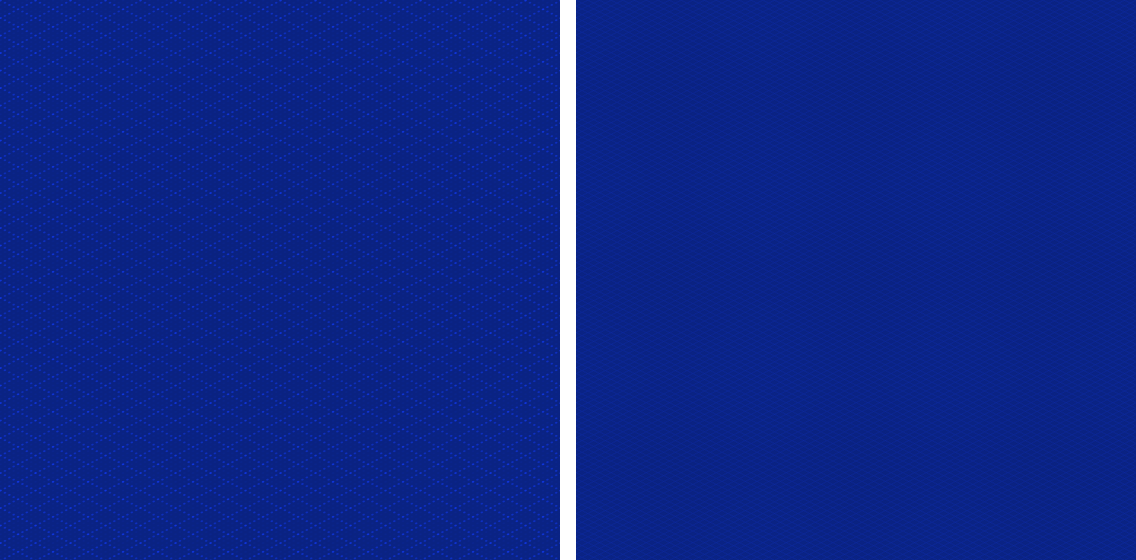
Left: one tile. Right: repeated 3 by 3.
Give the GLSL for this texture, as a Shadertoy shader.

```glsl
// Deep blue woven cloth with a small diamond lattice of brighter dotted stitches.

const vec2  REPEATS    = vec2(16.0, 32.0);       // diamonds across and down
const float STITCHES   = 4.0;                    // stitches along one diamond side
const vec2  PHASE      = vec2(0.001, -0.001);    // lattice origin on the canvas
const vec2  DOT_RADIUS = vec2(0.0021, 0.0016);   // stitch half size
const float DOT_SLANT  = 0.12;                   // upward lean of each stitch
const float FILL_LEVEL = 0.13;                   // strength of stitches inside diamonds
const float LINE_LEVEL = 0.86;                   // strength of stitches on the lines
const float NODE_LEVEL = 1.25;                   // strength of stitches at crossings
const float WEAR       = 0.20;                   // variation between stitches
const float SHADE      = 0.008;                  // broad change of the cloth tone
const float TAU        = 6.2831853;

const vec3 CLOTH  = vec3(0.039, 0.135, 0.510);
const vec3 STITCH = vec3(0.055, 0.190, 0.780);

float hash(vec2 p) {
    return fract(sin(dot(p, vec2(127.1, 311.7))) * 43758.5453);
}

// Cell coordinates to the two diagonal directions
vec2 toDiagonal(vec2 p) { return vec2(p.x + p.y, p.x - p.y); }

// Coverage of a slanted elliptical stitch
float stitchMask(vec2 offset, float pixel) {
    offset.y -= DOT_SLANT * offset.x;
    float dist = (length(offset / DOT_RADIUS) - 1.0) * DOT_RADIUS.y;
    return 1.0 - smoothstep(-0.6 * pixel, 0.6 * pixel, dist);
}

void mainImage(out vec4 fragColor, in vec2 fragCoord) {
    vec2 uv = fragCoord / iResolution.xy;
    float pixel = 1.0 / min(iResolution.x, iResolution.y);
    vec2 pos = uv - PHASE;

    // Nearest stitch on the diagonal grid
    vec2 id = round(toDiagonal(pos * REPEATS) * STITCHES);
    vec2 site = toDiagonal(id);
    vec2 center = site / (2.0 * STITCHES * REPEATS);
    float mask = stitchMask(pos - center, pixel);

    // Bright stitches follow the diamond sides and meet at the nodes
    vec2 onLine = 1.0 - step(0.5, mod(id, STITCHES));
    float level = mix(FILL_LEVEL, LINE_LEVEL, max(onLine.x, onLine.y));
    level = mix(level, NODE_LEVEL, onLine.x * onLine.y);

    // Wear wraps with the canvas
    float wear = hash(mod(site, 2.0 * STITCHES * REPEATS));
    level *= 1.0 + WEAR * (wear - 0.5);

    // Cloth tone, slightly darker toward the middle
    float tone = 1.0 + SHADE * (cos(TAU * uv.x) + cos(TAU * uv.y));
    vec3 color = mix(CLOTH, STITCH, mask * level) * tone;
    fragColor = vec4(color, 1.0);
}
```
